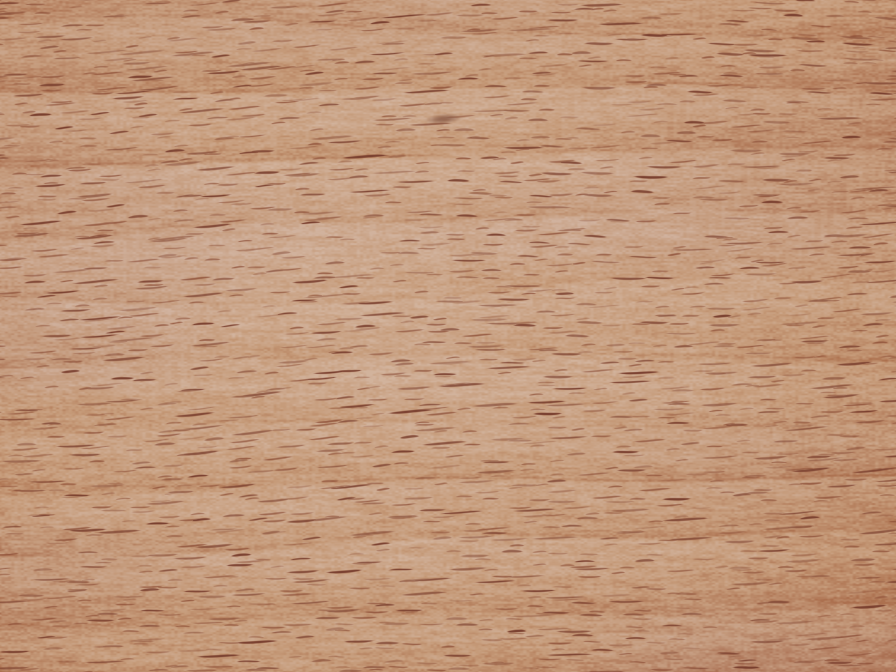
Reproduce this texture procedurally as a WebGL 2 fragment shader.

```glsl
#version 300 es
precision highp float;

uniform vec2 u_resolution;
out vec4 fragColor;

float hash(vec2 p) {
  return fract(sin(dot(p, vec2(127.1, 311.7))) * 43758.545);
}

float noise(vec2 p) {
  vec2 cell = floor(p);
  vec2 f = fract(p);
  f = f * f * (3.0 - 2.0 * f);
  float low = mix(hash(cell), hash(cell + vec2(1.0, 0.0)), f.x);
  float high = mix(hash(cell + vec2(0.0, 1.0)), hash(cell + vec2(1.0)), f.x);
  return mix(low, high, f.y);
}

// Growth bands: a slow rise in darkness, then a fall, with a thin late line.
float growthBands(vec2 p) {
  float ring = (1.0 - p.y) * 10.5 + 0.7 * noise(vec2(p.x * 0.8, p.y * 5.0));
  ring += 0.25 * noise(p * vec2(3.0, 9.0));
  float r = fract(ring);
  float strength = mix(0.5, 1.1, hash(vec2(floor(ring), 4.0)));
  float rise = smoothstep(0.2, 0.88, r) * (1.0 - smoothstep(0.88, 1.0, r));
  float line = 1.0 - smoothstep(0.0, 0.045, abs(r - 0.9));
  line *= smoothstep(0.3, 0.75, noise(p * vec2(7.0, 12.0) + 3.0));
  return strength * (rise + 0.9 * line);
}

// Thin tapered pores, one per jittered cell; returns coverage.
float pores(vec2 p, vec2 cellSize, float halfWidth, float share, float seed, float soft) {
  float coverage = 0.0;
  float slope = mix(-0.04, 0.1, noise(p * vec2(2.2, 3.0) + seed));
  float baseRow = floor(p.y / cellSize.y);
  for (int j = -1; j <= 1; j++) {
    float row = baseRow + float(j);
    float shift = hash(vec2(row, seed)) * 7.0;
    float baseCol = floor(p.x / cellSize.x + shift);
    for (int i = -1; i <= 1; i++) {
      vec2 id = vec2(baseCol + float(i), row) + seed * 13.0;
      if (hash(id + 0.7) > share) continue;
      vec2 jitter = vec2(hash(id + 1.3), hash(id + 2.9));
      vec2 center = (vec2(baseCol + float(i) - shift, row) + jitter) * cellSize;
      vec2 d = p - center;
      float size = hash(id + 5.1);
      float halfLength = cellSize.x * mix(0.2, 0.48, size * size);
      float along = d.x / halfLength;
      float bend = 0.0005 * sin(along * 2.5 + size * 6.3);
      float width = halfWidth * mix(0.65, 1.15, hash(id + 8.3));
      float taper = 1.0 - pow(abs(along), 3.0);
      float edge = abs(d.y - slope * d.x - bend) - width * taper;
      float ink = mix(0.4, 1.0, hash(id + 6.7));
      float ends = 1.0 - smoothstep(0.75, 1.1, abs(along));
      coverage = max(coverage, ink * ends * (1.0 - smoothstep(-soft, soft, edge)));
    }
  }
  return coverage;
}

// Fine fibres and speckle, centred on zero.
float fibres(vec2 p) {
  float streaks = noise(p * vec2(9.0, 130.0)) - 0.5;
  float threads = noise(p * vec2(40.0, 300.0)) - 0.5;
  float speckle = noise(p * vec2(210.0, 380.0)) - 0.5;
  return 0.2 * streaks + 0.36 * threads + 0.4 * speckle;
}

// Soft pointed knot around a center.
float knot(vec2 p, vec2 center, vec2 radius) {
  vec2 d = p - center;
  d.y -= 0.08 * d.x;
  return 1.0 - smoothstep(0.1, 1.0, length(d / radius));
}

vec3 woodColor(float tone, float pink) {
  vec3 dark = vec3(0.7, 0.48, 0.345);
  vec3 middle = vec3(0.775, 0.607, 0.475);
  vec3 light = vec3(0.815, 0.685, 0.59);
  vec3 color = mix(dark, middle, clamp(tone * 2.0, -0.3, 1.0));
  color = mix(color, light, clamp(tone * 2.0 - 1.0, 0.0, 1.2));
  return color + pink * vec3(-0.008, -0.003, 0.018);
}

void main() {
  vec2 uv = gl_FragCoord.xy / u_resolution;
  vec2 p = gl_FragCoord.xy / u_resolution.y;
  float soft = 0.0007 + 0.4 / u_resolution.y;

  // Light falls off from just left of the middle.
  vec2 fromLight = uv - vec2(0.45, 0.56);
  float falloff = dot(fromLight, fromLight);
  float cloud = noise(p * vec2(2.5, 7.0) + 20.0) - 0.5;
  float tone = 0.87 - 1.1 * falloff - 0.3 * growthBands(p);
  tone += 0.12 * cloud + fibres(p);

  float pink = smoothstep(0.3, 0.8, noise(p * vec2(1.8, 6.0) + 41.0)) * (1.0 - 0.6 * uv.y);
  vec3 color = woodColor(tone, pink);

  // Long and short pores follow the grain.
  vec2 grain = p + vec2(0.0, 0.012 * noise(p * vec2(2.0, 3.0) + 9.0));
  float longPores = pores(grain, vec2(0.074, 0.021), 0.0017, 0.75, 1.0, soft);
  float shortPores = pores(grain, vec2(0.053, 0.0155), 0.0013, 0.7, 5.0, soft);
  float pore = max(longPores, 0.8 * shortPores);
  vec3 poreColor = mix(vec3(0.54, 0.29, 0.2), vec3(0.46, 0.23, 0.17), longPores);
  color = mix(color, poreColor, 0.95 * pore);

  float mark = knot(p, vec2(0.66, 0.823), vec2(0.032, 0.009));
  color = mix(color, vec3(0.52, 0.33, 0.25), 0.75 * mark);

  fragColor = vec4(clamp(color, 0.0, 1.0), 1.0);
}
```
